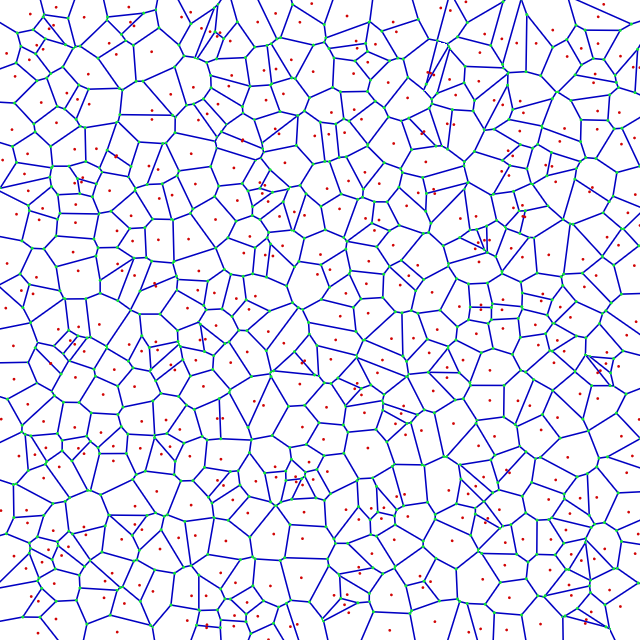
Give the GLSL for this pattern, as a WebGL 1 fragment shader.

```glsl
precision highp float;
// Voronoi diagram of about 500 random sites: blue cell borders, green dots at
// the corners and red dots at the sites. Each pixel finds its three nearest
// sites; their bisectors give the borders, their circumcentre the corner.

uniform vec2 u_resolution;

const float GRID = 22.0; // lattice cells across the canvas

vec2 hash2(vec2 cell) {
  vec3 q = fract(cell.xyx * vec3(0.1031, 0.1030, 0.0973));
  q += dot(q, q.yzx + 33.33);
  return fract((q.xx + q.yz) * q.zy);
}

// Lattice point displaced beyond its own cell, folded back into the canvas.
vec2 sitePosition(vec2 cell) {
  vec2 pos = cell + 0.5 + 1.1 * (2.0 * hash2(cell + 17.0) - 1.0);
  return GRID - abs(GRID - abs(pos));
}

// Distance from the origin to the bisector of two sites.
float bisectorDistance(vec2 a, vec2 b) {
  return abs(dot(0.5 * (a + b), normalize(b - a)));
}

vec2 circumcentre(vec2 a, vec2 b, vec2 c) {
  vec2 u = b - a, v = c - a;
  float uu = dot(u, u), vv = dot(v, v);
  return a + vec2(v.y * uu - u.y * vv, u.x * vv - v.x * uu)
           / (2.0 * (u.x * v.y - u.y * v.x));
}

// Antialiased coverage of a shape reaching out to the given radius.
float coverage(float dist, float radius, float pixel) {
  return clamp(0.5 + (radius - dist) / pixel, 0.0, 1.0);
}

void main() {
  float pixel = 1.0 / min(u_resolution.x, u_resolution.y);
  vec2 p = gl_FragCoord.xy * pixel * GRID;

  // Three nearest sites, relative to this pixel and sorted by distance
  vec2 a = vec2(99.0), b = a, c = a;
  for (int j = -3; j <= 3; j++) {
    for (int i = -3; i <= 3; i++) {
      vec2 cell = floor(p) + vec2(float(i), float(j));
      vec2 inside = step(0.0, cell) * step(cell, vec2(GRID - 1.0));
      if (inside.x * inside.y < 0.5) continue;
      vec2 s = sitePosition(cell) - p;
      float d = dot(s, s);
      if (d < dot(a, a)) { c = b; b = a; a = s; }
      else if (d < dot(b, b)) { c = b; b = s; }
      else if (d < dot(c, c)) { c = s; }
    }
  }

  // Distances in units of the canvas
  float border = min(bisectorDistance(a, b), bisectorDistance(a, c)) / GRID;
  float corner = length(circumcentre(a, b, c)) / GRID;
  float site = length(a) / GRID;

  // Layers from back to front
  vec3 color = vec3(1.0);
  color = mix(color, vec3(0.0, 0.0, 0.76), coverage(border, 0.00122, pixel));
  color = mix(color, vec3(0.06, 0.90, 0.22), coverage(corner, 0.0023, pixel));
  color = mix(color, vec3(0.82, 0.02, 0.02), coverage(site, 0.0021, pixel));
  gl_FragColor = vec4(color, 1.0);
}
```
